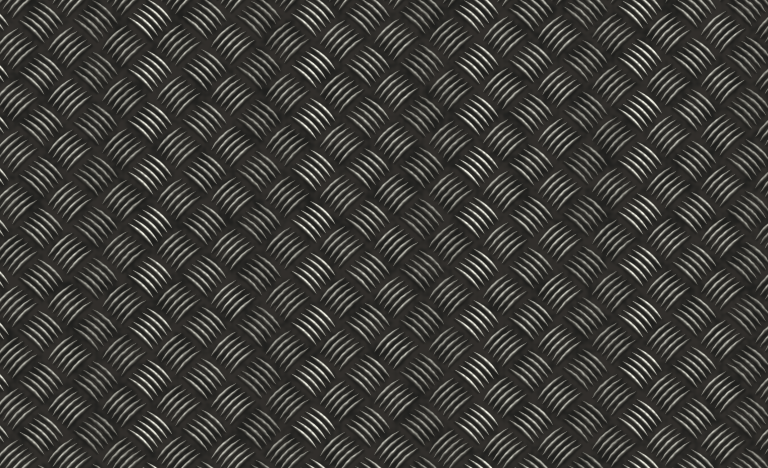
A Shadertoy shader for this texture:

```glsl
// Dark five-bar tread plate: a diagonal checkerboard of raised blocks, each
// holding five bowed, tapered bars that alternate in direction. Bars get a lit
// crest and a cast shadow; block brightness cycles every three columns.

const vec2 REPEAT = vec2(0.1163, 0.1100);  // block spacing, in canvas heights
const vec2 ORIGIN = vec2(0.322, 0.629);    // centre of one bright block
const float TILT = 0.024;                  // slight rise of the rows
const float CELL_SIDE = 0.080;             // side of a checker cell
const float PITCH = 0.172;                 // bar spacing, in cells
const float HALF_LENGTH = 0.49;
const float HALF_WIDTH = 0.050;

const vec3 GROUND_DARK = vec3(0.120, 0.122, 0.115);
const vec3 GROUND_LIGHT = vec3(0.195, 0.185, 0.172);
const vec3 SHADOW = vec3(0.105, 0.105, 0.098);
const vec3 BAR_DULL = vec3(0.19, 0.185, 0.17);
const vec3 BAR_BRIGHT = vec3(0.93, 0.93, 0.88);

float hash(vec2 c) {
    return fract(sin(dot(c, vec2(127.1, 311.7))) * 43758.5);
}

float cornerSlope(vec2 corner, vec2 offset) {
    float angle = 6.2832 * hash(corner);
    return dot(vec2(cos(angle), sin(angle)), offset);
}

// Gradient noise, roughly -0.7 to 0.7
float gradientNoise(vec2 p) {
    vec2 i = floor(p), f = fract(p);
    vec2 u = f * f * f * (f * (f * 6.0 - 15.0) + 10.0);
    vec2 e = vec2(0.0, 1.0);
    float low = mix(cornerSlope(i, f), cornerSlope(i + e.yx, f - e.yx), u.x);
    float high = mix(cornerSlope(i + e, f - e), cornerSlope(i + 1.0, f - 1.0), u.x);
    return mix(low, high, u.y);
}

// Bars of one block; local = (along, across). Returns coverage, light, shadow.
vec3 barRelief(vec2 local, float pixel) {
    float t = local.x / HALF_LENGTH;
    float taper = max(1.0 - t * t, 0.0);
    float y = local.y - 0.055 * (1.0 - t * t) + 0.03;
    float d = y - PITCH * clamp(round(y / PITCH), -2.0, 2.0);
    float halfWidth = HALF_WIDTH * pow(taper, 0.8);
    float ends = smoothstep(0.0, 0.25, taper);
    float soft = 0.7 * pixel;
    float cover = ends * (1.0 - smoothstep(-soft, soft, abs(d) - halfWidth));
    float crest = (d - 0.3 * halfWidth) / (0.45 * halfWidth + 0.008);
    float light = exp(-crest * crest) * (0.2 + 0.8 * taper);
    float below = (d + halfWidth + 0.025) / 0.035;
    return vec3(cover, light, ends * exp(-below * below));
}

// Brightness of a block by direction and column, with small random wear
float blockTone(vec2 id, bool falling) {
    int column = int(mod(floor(0.5 * (id.x + id.y)), 3.0));
    vec3 tones = falling ? vec3(0.98, 0.72, 0.56) : vec3(0.66, 0.69, 0.58);
    return tones[column] * (0.95 + 0.10 * hash(id));
}

// Mottled ground, a little lighter in the channels between blocks
vec3 groundColor(vec2 p, vec2 f) {
    float channel = smoothstep(0.28, 0.5, max(abs(f.x), abs(f.y)));
    float mottle = gradientNoise(p * 22.0) + 0.7 * gradientNoise(p * 75.0);
    float blend = smoothstep(0.1, 0.9, 0.45 + 0.25 * channel + 0.6 * mottle);
    return mix(GROUND_DARK, GROUND_LIGHT, blend);
}

void mainImage(out vec4 fragColor, in vec2 fragCoord) {
    vec2 p = fragCoord / iResolution.y;
    float pixel = 1.0 / (iResolution.y * CELL_SIDE);

    // Tilted grid, turned into a diagonal checkerboard
    vec2 q = p - ORIGIN;
    q.y -= TILT * q.x;
    q /= REPEAT;
    vec2 r = vec2(q.x + q.y, q.x - q.y);
    vec2 id = floor(r + 0.5);
    vec2 f = r - id;
    bool falling = mod(id.x + id.y, 2.0) < 0.5;
    vec2 local = falling ? f.yx : vec2(f.x, -f.y);

    // Duller blocks are more worn, so their bars waver
    float tone = blockTone(id, falling);
    local.y += 0.04 * (1.0 - tone) * gradientNoise(r * 7.0);

    // Shade ground, shadow and bars
    vec3 bars = barRelief(local, pixel);
    float scuff = 1.0 + 0.4 * gradientNoise(r * vec2(9.0, 13.0));
    vec3 metal = mix(BAR_DULL, BAR_BRIGHT, clamp(bars.y * tone * scuff, 0.0, 1.0));
    vec3 color = mix(groundColor(p, f), SHADOW, 0.5 * bars.z);
    color = mix(color, metal, bars.x);
    fragColor = vec4(color, 1.0);
}
```
